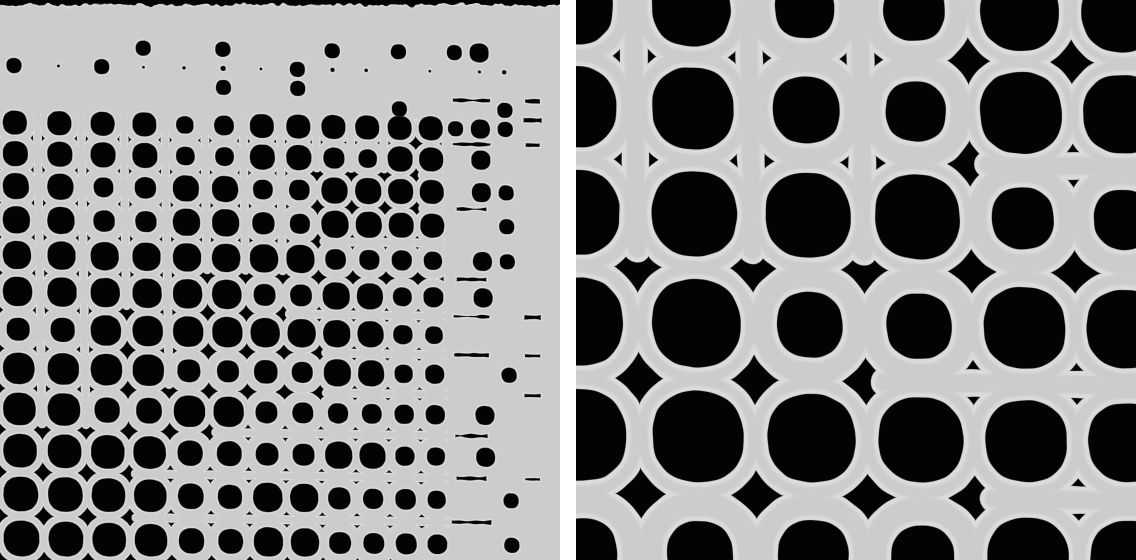
Left: the whole. Right: its middle third, enlarged.
Write a Shadertoy shader that draws this pattern.

```glsl
#define INK vec3(0.01)
#define PLATE vec3(0.80)
#define RIM vec3(0.86)
#define FIRST 0.039
#define PITCH 0.0807
#define SHRINK 0.0012
#define LAST 11.0
#define EDGE_PITCH vec2(0.0443, 0.034)
#define SKEW vec2(0.016, 0.014)
#define RING 0.575
#define BAR_HALF 0.0082
#define WEAR 0.0012

// Cell where the bar in each gap starts
const float columnBars[11] = float[](2., 2., 5., 3., 6., 6., 6., 9., 9., 9., 11.);
const float rowBars[11] = float[](2., 2., 4., 7., 7., 6., 11., 7., 10., 10., 11.);

float hash(vec2 p) {
    p = fract(p * vec2(0.1031, 0.1137) + 0.37);
    p += dot(p, p.yx + 33.33);
    return fract((p.x + p.y) * p.x * 17.3);
}

float gradientNoise(vec2 p) {
    vec2 cell = floor(p), f = p - cell;
    vec2 w = f * f * (3.0 - 2.0 * f);
    vec4 n;
    for (int k = 0; k < 4; k++) {
        vec2 corner = vec2(k & 1, k >> 1);
        float angle = 6.2832 * hash(cell + corner);
        n[k] = dot(vec2(cos(angle), sin(angle)), f - corner);
    }
    return mix(mix(n.x, n.y, w.x), mix(n.z, n.w, w.x), w.y);
}

// Grid whose pitch shrinks away from the origin, then runs evenly
vec2 gridToCanvas(vec2 i) {
    vec2 m = min(i, LAST);
    return FIRST + PITCH * m - SHRINK * m * m + max(i - LAST, 0.0) * EDGE_PITCH;
}

vec2 canvasToGrid(vec2 q) {
    vec2 last = gridToCanvas(vec2(LAST));
    vec2 root = sqrt(PITCH * PITCH - 4.0 * SHRINK * (min(q, last) - FIRST));
    return (PITCH - root) / (2.0 * SHRINK) + max(q - last, 0.0) / EDGE_PITCH;
}

float roundedLength(vec2 d) {
    d = pow(abs(d) + 1e-5, vec2(2.3));
    return pow(d.x + d.y, 1.0 / 2.3);
}

float discRadius(vec2 cell, float pitch) {
    float chance = hash(cell + 41.0);
    if (cell.x > 14.5 || cell.y > 15.5) return -1.0;
    if (max(cell.x, cell.y) > LAST) {
        // Sparse border discs with a few pinholes
        float density = cell.y > 14.5 ? 0.42 : cell.y > LAST ? 0.15
                      : cell.x > 12.5 ? 0.55 : 0.06;
        if (chance < density) return cell.x > 12.5 && cell.x < 13.5 ? 0.017 : 0.0135;
        bool pinhole = chance < 0.8 && abs(cell.y - 14.0) < 0.5;
        return pinhole ? 0.002 + 0.003 * fract(chance * 9.0) : -1.0;
    }
    float size = hash(vec2(floor(cell.x * 0.5), max(cell.y, 1.0)) + 7.0);
    bool large = size < 0.62 || max(cell.x, cell.y) < 2.5;
    return pitch * (large ? 0.395 : 0.285 + 0.045 * chance);
}

float barDistance(float across, float before) {
    return length(vec2(across, max(before, 0.0))) - BAR_HALF;
}

void mainImage(out vec4 fragColor, in vec2 fragCoord) {
    vec2 p = fragCoord / iResolution.y;
    vec2 q = p + SKEW * p.yx;
    vec2 grid = canvasToGrid(q);
    vec2 base = floor(grid);
    float rough = gradientNoise(p * 110.0);

    // Discs and the rings that enclose them
    float ink = 1.0, ringGap = 1.0;
    for (int k = 0; k < 4; k++) {
        vec2 cell = base + vec2(k & 1, k >> 1);
        vec2 d = q - gridToCanvas(cell);
        vec2 pitch = PITCH - 2.0 * SHRINK * min(cell, LAST);
        ink = min(ink, roundedLength(d) - discRadius(cell, min(pitch.x, pitch.y)));
        ringGap = min(ringGap, length(d) - RING * 0.5 * (pitch.x + pitch.y));
    }

    // Bars that cover the diamonds from a staircase outward
    vec2 middle = gridToCanvas(base + 0.5);
    ivec2 gap = clamp(ivec2(base), 0, 10);
    vec2 start = gridToCanvas(vec2(rowBars[gap.y], columnBars[gap.x]) + 0.5) + 0.011;
    float bars = 1.0;
    if (base.x >= 0.0) bars = barDistance(q.x - middle.x, start.y - q.y);
    if (base.y >= 0.0) bars = min(bars, barDistance(q.y - middle.y, start.x - q.x));
    vec2 outside = q - gridToCanvas(vec2(LAST + 0.42));
    float diamonds = max(-min(ringGap, bars + WEAR * rough), max(outside.x, outside.y));
    ink = min(ink, diamonds);

    // Torn dashes along the right margin
    for (int k = 0; k < 2; k++) {
        float side = float(k);
        float chance = hash(vec2(base.y, 60.0 + side));
        float reach = mix(0.042, 0.02, side) * (0.6 + 0.4 * chance);
        float x = abs(p.x - mix(0.842, 0.951, side)) - reach;
        float tear = gradientNoise(vec2(p.x * 45.0, base.y * 3.7 + side));
        float thickness = 0.0028 + 0.004 * tear;
        float dash = max(x, abs(q.y - middle.y) - thickness);
        if (chance < 0.6 && base.y > -0.5 && base.y < 13.0) ink = min(ink, dash);
    }

    // Ragged top edge
    float ragged = gradientNoise(vec2(p.x * 65.0, 3.4)) + 0.5 * rough;
    ink = min(ink, 0.991 + 0.006 * ragged - p.y);
    ink += WEAR * 0.5 * rough;

    float aa = 0.8 / iResolution.y;
    vec3 plate = mix(RIM, PLATE, smoothstep(0.0015, 0.004, ink));
    fragColor = vec4(mix(INK, plate, smoothstep(-aa, aa, ink)), 1.0);
}
```
